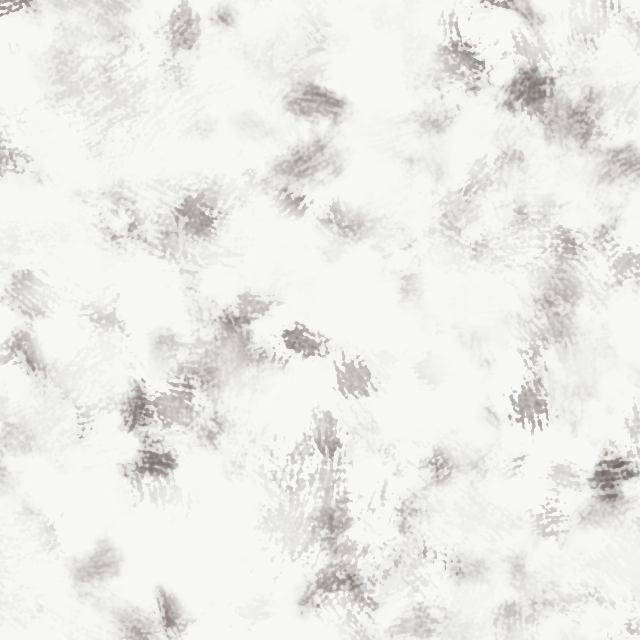
This texture is drawn by a WebGL 2 fragment shader. Its source:

```glsl
#version 300 es
precision highp float;

uniform vec2 u_resolution;
out vec4 fragColor;

const vec3 PAPER = vec3(0.97, 0.973, 0.96);
const vec3 PIGMENT = vec3(0.46, 0.42, 0.40);
const float TAU = 6.2832;

vec2 hash22(vec2 p) {
    vec3 q = fract(p.xyx * vec3(0.1031, 0.1030, 0.0973));
    q += dot(q, q.yzx + 33.33);
    return fract((q.xx + q.yz) * q.zy);
}

mat2 rotation(float angle) {
    float c = cos(angle), s = sin(angle);
    return mat2(c, s, -s, c);
}

float cornerSlope(vec2 corner, vec2 offset) {
    float angle = TAU * hash22(corner).x;
    return dot(vec2(cos(angle), sin(angle)), offset);
}

float gradientNoise(vec2 p) {
    vec2 i = floor(p), f = p - i;
    vec2 u = f * f * f * (f * (f * 6.0 - 15.0) + 10.0);
    float low = mix(cornerSlope(i, f),
                    cornerSlope(i + vec2(1, 0), f - vec2(1, 0)), u.x);
    float high = mix(cornerSlope(i + vec2(0, 1), f - vec2(0, 1)),
                     cornerSlope(i + vec2(1, 1), f - vec2(1, 1)), u.x);
    return mix(low, high, u.y);
}

float fbm(vec2 p, int octaves) {
    float sum = 0.0, amplitude = 1.0;
    for (int i = 0; i < octaves; i++) {
        sum += amplitude * gradientNoise(p);
        p = rotation(0.6) * p * 2.03 + 17.3;
        amplitude *= 0.55;
    }
    return sum;
}

// One curved brush dab: a streaked wash blended with dry bristle marks
float dab(vec2 local, float scale, float dryness, float ragged, float grain, vec2 seed) {
    float reach = smoothstep(1.0, 0.8, length(local));
    local.y += 0.6 * (seed.x - 0.3) * local.x * local.x;
    float body = 1.0 - length(local * vec2(1.25, 2.0)) + 0.75 * ragged;
    if (reach * (body + 0.1) <= 0.0) return 0.0;

    vec2 stroke = local / scale;
    float bristle = gradientNoise(stroke * vec2(36.0, 150.0) + seed * 91.0)
                  + 0.5 * gradientNoise(stroke * vec2(17.0, 75.0) + seed * 57.0);
    float tooth = 0.75 * bristle + 0.55 * grain;
    float wash = smoothstep(0.0, 0.8, body) * (1.0 + 0.7 * tooth);
    float marks = smoothstep(0.0, 0.14, tooth + 0.8 * body - 0.36);
    float dry = marks * smoothstep(-0.15, 0.55, body) * (0.9 + 0.7 * tooth);
    return reach * mix(wash, dry, dryness);
}

// Dabs scattered on a jittered grid; returns the pigment left by the layer
float dabLayer(vec2 p, float scale, float strength, float dryBias,
               float ragged, float grain, float salt) {
    vec2 q = p * scale + salt;
    vec2 cell = floor(q);
    float clear = 1.0;
    for (int y = -1; y <= 1; y++) {
        for (int x = -1; x <= 1; x++) {
            vec2 id = cell + vec2(x, y);
            vec2 jitter = hash22(id + 3.7);
            vec2 seed = hash22(id + 41.3);
            vec2 mood = hash22(id + 87.9);
            float load = strength * mood.x * mood.x * mood.x;
            if (load < 0.012) continue;
            vec2 local = rotation(TAU * seed.y) * (q - id - jitter);
            float dryness = clamp(dryBias + 1.2 * (mood.y - 0.5), 0.0, 1.0);
            float ink = load * dab(local, scale, dryness, ragged, grain, seed);
            clear *= 1.0 - clamp(ink, 0.0, 1.0);
        }
    }
    return 1.0 - clear;
}

void main() {
    vec2 p = gl_FragCoord.xy / min(u_resolution.x, u_resolution.y);

    // Shared fields: clustering, torn outlines and paper tooth
    float cluster = smoothstep(-0.24, 0.38, fbm(p * 4.2 + 5.2, 3));
    float ragged = fbm(p * 15.0 + 31.0, 4);
    float grain = gradientNoise(p * 150.0) + 0.4 * gradientNoise(p * 83.0 + 9.0);

    // Broad pale scumble, middle strokes and small dark touches
    float broad = dabLayer(p, 5.5, 0.30, 0.85, ragged, grain, 11.0);
    float middle = dabLayer(p, 9.0, 0.66, 0.6, ragged, grain, 53.0);
    float touches = dabLayer(p, 13.0, 0.9, 0.6, ragged, grain, 97.0);

    float clear = (1.0 - broad * mix(0.35, 1.0, cluster))
                * (1.0 - middle * mix(0.12, 1.0, cluster))
                * (1.0 - touches * cluster);
    fragColor = vec4(mix(PAPER, PIGMENT, 1.0 - clear), 1.0);
}
```
